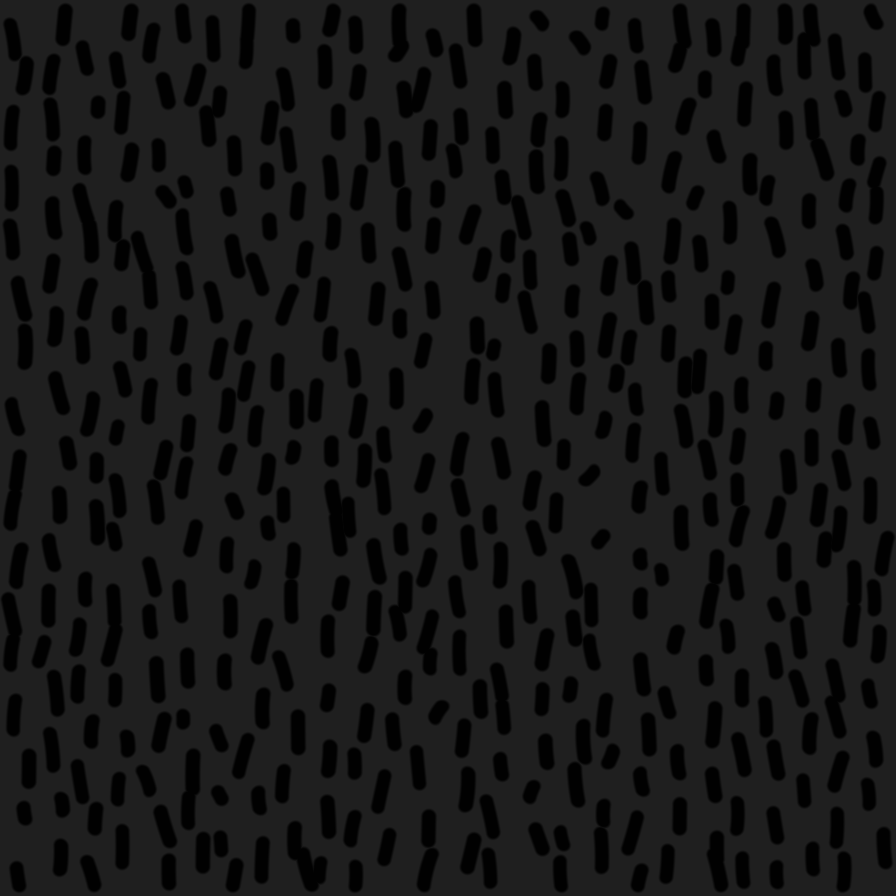
A Shadertoy shader for this pattern:

```glsl
// Short, near-vertical black brush dashes scattered over charcoal grey.
// Each cell of a staggered grid holds one jittered, slightly bent capsule;
// the nearest capsule distance is turned into a soft-edged mask.

const vec2 GRID = vec2(26.0, 17.0);       // columns and rows of dashes
const vec3 CHARCOAL = vec3(0.122);
const vec3 INK = vec3(0.004);
const float DASH_RADIUS = 0.0078;
const float EDGE_SOFTNESS = 0.0021;

// Two random values in 0..1 for a cell and a seed
vec2 hash2(vec2 cell, float seed) {
    vec3 p = fract(vec3(cell.xyx + seed) * vec3(0.1031, 0.1030, 0.0973));
    p += dot(p, p.yzx + 33.33);
    return fract((p.xx + p.yz) * p.zy);
}

// Slow layered sines that make rows and columns wander
vec2 wander(vec2 cell) {
    return vec2(0.16 * sin(cell.y * 0.9 + cell.x * 0.35) + 0.08 * sin(cell.y * 2.3 + 1.0),
                0.20 * sin(cell.x * 0.55 + 0.6 * cell.y) + 0.10 * sin(cell.x * 1.7 + 2.0));
}

// Signed distance to an upright capsule with a slight sideways bow
float dashDistance(vec2 p, float halfLength, float radius, float bow) {
    float along = clamp(p.y / halfLength, -1.0, 1.0);
    p.x += bow * (along * along - 0.4);
    p.y -= clamp(p.y, radius - halfLength, halfLength - radius);
    return length(p) - radius;
}

vec2 rotate(vec2 p, float angle) {
    float c = cos(angle), s = sin(angle);
    return vec2(c * p.x - s * p.y, s * p.x + c * p.y);
}

// Distance from uv to the dash that belongs to one cell
float cellDash(vec2 uv, vec2 cell) {
    vec2 jitter = hash2(cell, 3.7) - 0.5;
    vec2 shape = hash2(cell, 41.3);
    vec2 tilt = hash2(cell, 87.9);

    // Neighbouring columns are staggered so dashes interlock
    float stagger = mod(cell.x, 2.0) * 0.5 - 0.25;
    vec2 center = cell + 0.5 + wander(cell) + jitter * vec2(0.6, 0.34);
    center.y += stagger;
    center /= GRID;

    // A few stubby dashes lean further than the long ones
    float halfLength = 0.5 * mix(0.023, 0.053, sqrt(shape.x));
    float lean = mix(0.9, 0.36, smoothstep(0.0, 0.14, shape.x));
    float angle = (tilt.x + tilt.y - 1.0) * lean;

    // Keep whole dashes inside the canvas
    vec2 margin = vec2(0.013, halfLength + 0.004);
    center = clamp(center, margin, 1.0 - margin);

    float radius = DASH_RADIUS * mix(0.95, 1.05, jitter.x + 0.5);
    float bow = (shape.y - 0.5) * 0.004;
    return dashDistance(rotate(uv - center, angle), halfLength, radius, bow);
}

// Nearest dash among the surrounding cells
float dashField(vec2 uv) {
    vec2 home = floor(uv * GRID);
    float nearest = 1.0;
    for (int y = -1; y <= 1; y++) {
        for (int x = -1; x <= 1; x++) {
            vec2 cell = home + vec2(x, y);
            bool inside = all(greaterThanEqual(cell, vec2(0.0))) && all(lessThan(cell, GRID));
            if (inside) nearest = min(nearest, cellDash(uv, cell));
        }
    }
    return nearest;
}

void mainImage(out vec4 fragColor, in vec2 fragCoord) {
    vec2 uv = fragCoord / iResolution.xy;
    float edge = max(EDGE_SOFTNESS, 0.75 / iResolution.y);
    float ground = smoothstep(-edge, edge, dashField(uv));
    fragColor = vec4(mix(INK, CHARCOAL, ground), 1.0);
}
```
